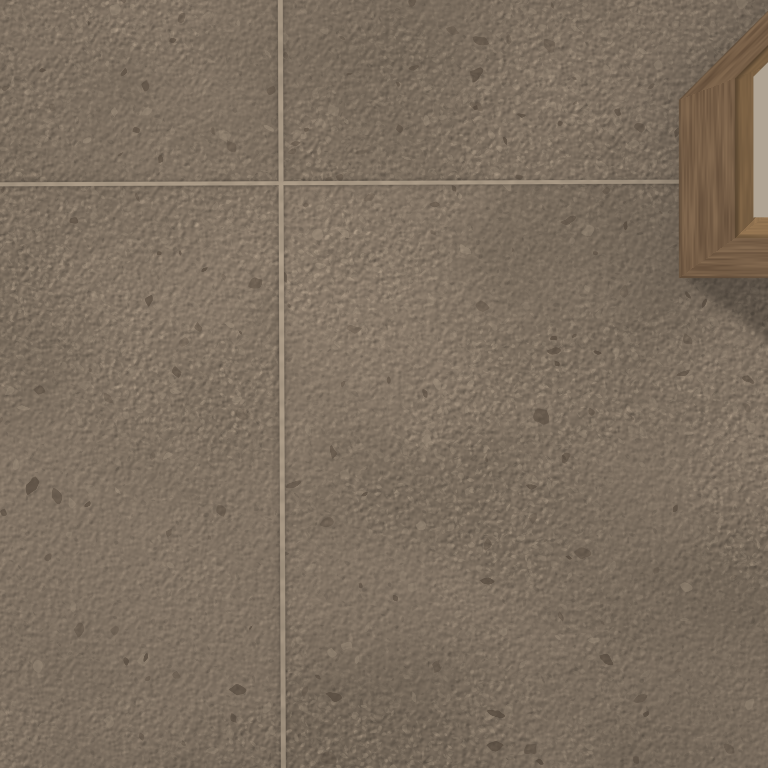
A three.js fragment shader for this texture:

```glsl
varying vec2 vUv;

const float TILE = 0.82;                 // tile pitch
const vec2 JOINT = vec2(0.369, 0.760);   // where the joints cross the axes
const vec2 JOINT_TILT = vec2(-0.004, 0.004);
const vec2 JOINT_HALF = vec2(0.0033, 0.0027);
const float SOFT = 0.0010;               // edge smoothing
const float RELIEF = 0.20;
const vec3 STONE_DARK = vec3(0.458, 0.408, 0.352);
const vec3 STONE_LIGHT = vec3(0.512, 0.456, 0.396);
const vec3 CHIP_DARK = vec3(0.335, 0.288, 0.242);
const vec3 CHIP_LIGHT = vec3(0.635, 0.572, 0.495);
const vec3 GROUT = vec3(0.640, 0.580, 0.505);
const vec3 WOOD_DARK = vec3(0.375, 0.292, 0.218);
const vec3 WOOD_LIGHT = vec3(0.530, 0.428, 0.325);
const vec3 RIM_LIT = vec3(0.590, 0.465, 0.325);
const vec3 PANEL = vec3(0.690, 0.645, 0.580);
// Frame limits: left, bottom, diagonal
const vec3 FRAME_OUTER = vec3(0.884, 0.638, 0.014);
const vec3 FRAME_INNER = vec3(0.957, 0.690, 0.059);
const vec3 FRAME_PANEL = vec3(0.981, 0.717, 0.081);
const vec3 LIMIT_SCALE = vec3(1.0, 1.0, 0.707);

float hash(vec2 p) { return fract(sin(dot(p, vec2(127.1, 311.7))) * 43758.5453); }
mat2 turn(float a) { return mat2(cos(a), sin(a), -sin(a), cos(a)); }
float cover(float d) { return smoothstep(-SOFT, SOFT, d); }

float noise(vec2 p) {
  vec2 i = floor(p), f = fract(p);
  f = f * f * (3.0 - 2.0 * f);
  return mix(mix(hash(i), hash(i + vec2(1.0, 0.0)), f.x),
             mix(hash(i + vec2(0.0, 1.0)), hash(i + 1.0), f.x), f.y);
}

float fbm(vec2 p) {
  float sum = 0.0, amp = 0.5;
  for (int i = 0; i < 4; i++) {
    sum += amp * noise(p);
    p = mat2(1.6, 1.2, -1.2, 1.6) * p + 7.3;
    amp *= 0.5;
  }
  return sum;
}

// Scattered stone chips, one candidate per cell of a turned grid
float chips(vec2 p, float cells, float chance, float radius, float seed) {
  vec2 g = turn(seed) * p * cells;
  vec2 id = floor(g) + seed * 17.0;
  vec2 jitter = vec2(hash(id), hash(id + 3.7)) - 0.5;
  vec2 q = turn(6.283 * hash(id + 9.1)) * (fract(g) - 0.5 - 0.4 * jitter);
  q.y *= mix(1.1, 2.4, hash(id + 5.3));
  float d = mix(length(q), abs(q.x) + abs(q.y) * 0.8, 0.35) - radius * mix(0.55, 1.3, hash(id + 1.9));
  float soft = SOFT * cells;
  float strength = mix(0.35, 1.0, hash(id + 8.2));
  return step(hash(id + 6.4), chance) * strength * (1.0 - smoothstep(-soft, soft, d));
}

float relief(vec2 p) { return noise(p * 170.0) + 0.8 * noise(turn(0.6) * p * 265.0); }

vec3 stone(vec2 p, vec2 tileId) {
  vec2 q = p + 5.0 * tileId;
  float density = smoothstep(0.28, 0.62, fbm(q * 6.0 + 11.0));
  float patches = smoothstep(0.15, 0.75, fbm(q * vec2(4.0, 6.5) + 2.0));
  vec3 color = mix(STONE_DARK, STONE_LIGHT, patches);
  vec2 warped = q + 0.005 * (vec2(noise(q * 110.0), noise(q * 110.0 + 31.0)) - 0.5);
  // Fine flakes, then embossed grain
  float flakes = chips(warped, 72.0, 0.55, 0.29, 0.4) + chips(warped, 100.0, 0.65, 0.36, 1.1);
  flakes += chips(warped, 88.0, 0.5, 0.33, 2.0);
  color = mix(color, CHIP_LIGHT, 0.42 * min(flakes, 1.0) * mix(0.4, 1.0, density));
  color *= 1.0 - 0.09 * chips(warped, 95.0, 0.4, 0.30, 2.3);
  color *= 1.0 + RELIEF * mix(0.75, 1.1, density) * (relief(q) - relief(q + vec2(-0.0020, 0.0024)));
  // Larger pale and dark chips
  color = mix(color, CHIP_LIGHT, 0.50 * chips(warped, 36.0, 0.16, 0.24, 0.9));
  color = mix(color, CHIP_DARK, 0.72 * chips(warped, 23.0, 0.15, 0.21, 1.7));
  color = mix(color, CHIP_DARK, 0.75 * chips(warped, 40.0, 0.06, 0.20, 2.9));
  return color * (0.99 + 0.02 * hash(tileId + 4.0));
}

vec3 insets(vec2 p, vec3 limits) { return (vec3(p, p.x - p.y) - limits) * LIMIT_SCALE; }
float inside(vec3 d) { return min(d.x, min(d.y, d.z)); }

vec3 woodFrame(vec2 p) {
  // Mitred rails, each with grain along its length
  vec3 rail = insets(p, FRAME_OUTER) / ((FRAME_INNER - FRAME_OUTER) * LIMIT_SCALE);
  float nearest = inside(rail);
  vec2 along = rail.x <= nearest ? p.yx : (rail.y <= nearest ? p : turn(-0.785) * p);
  float grain = 0.5 * noise(along * vec2(14.0, 260.0)) + 0.5 * noise(along * vec2(35.0, 480.0));
  vec3 wood = mix(WOOD_DARK, WOOD_LIGHT, grain) * (0.86 + 0.14 * smoothstep(0.0, 0.07, nearest));
  // Inner rim and pale panel
  vec3 inner = insets(p, FRAME_INNER);
  float lit = inner.y < inner.x ? 1.0 : 0.82;
  lit *= (0.88 + 0.2 * grain) * (0.75 + 0.25 * smoothstep(0.0, 0.008, inside(inner)));
  wood = mix(wood, RIM_LIT * lit, cover(inside(inner)));
  return mix(wood, PANEL, cover(inside(insets(p, FRAME_PANEL))));
}

void main() {
  vec2 p = vUv;
  // Tile grid and joints
  vec2 g = (p - JOINT - JOINT_TILT * p.yx) / TILE;
  vec2 gap = abs(fract(g + 0.5) - 0.5) * TILE - JOINT_HALF;
  float seam = min(gap.x, gap.y);
  vec3 color = stone(p, floor(g)) * (1.0 - 0.20 * exp(-max(seam, 0.0) / 0.0025));
  color = mix(color, GROUT * (0.95 + 0.1 * noise(p * 120.0)), cover(-seam));
  // Room light and frame shadow
  vec2 fromGlow = (p - vec2(0.40, 0.62)) * vec2(0.7, 1.0);
  color *= mix(0.93, 1.04, exp(-4.0 * dot(fromGlow, fromGlow)));
  float frame = inside(insets(p, FRAME_OUTER));
  float shadow = smoothstep(-0.012, 0.012, p.y - 0.635 + 0.74 * (p.x - 0.895));
  shadow *= smoothstep(0.885, 0.905, p.x) * (1.0 - smoothstep(0.638, 0.70, p.y));
  color *= (1.0 - 0.22 * shadow) * (1.0 - 0.12 * exp(min(frame, 0.0) / 0.05));
  color = mix(color, woodFrame(p), cover(frame));
  gl_FragColor = vec4(color, 1.0);
}
```
